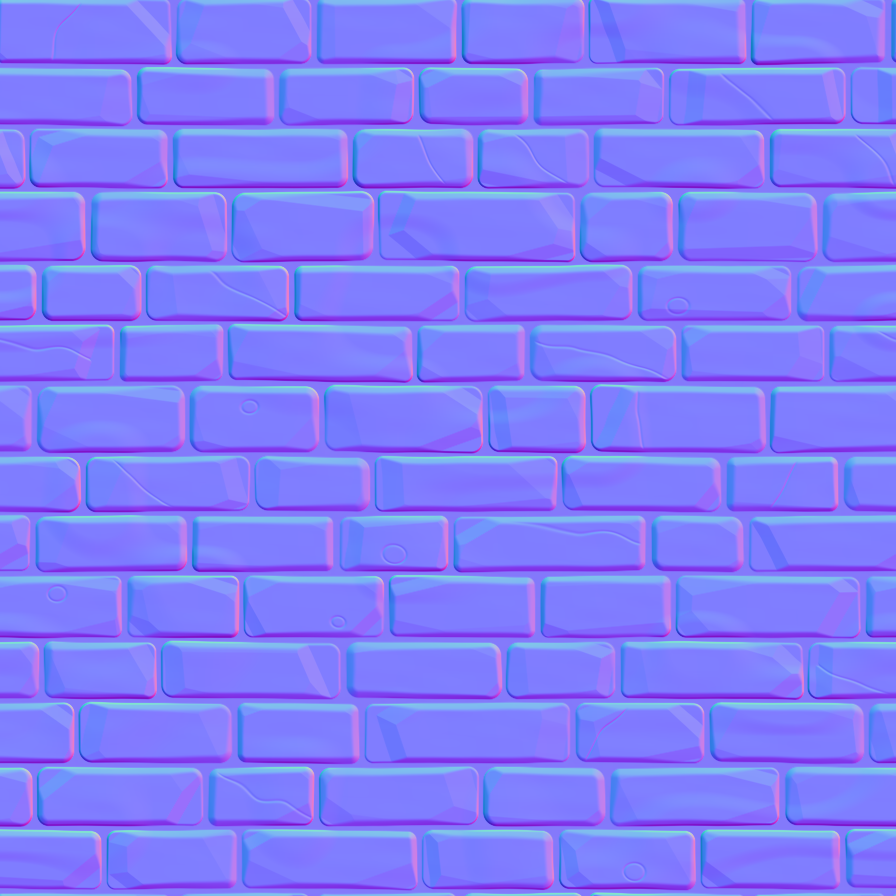
A WebGL 1 fragment shader for this texture map:

```glsl
precision highp float;
uniform vec2 u_resolution;

const float ROWS = 14.0;
const float COLUMNS = 6.0;

float hash(vec2 p) {
  vec3 q = fract(vec3(p.xyx) * vec3(0.1031, 0.1030, 0.0973));
  q += dot(q, q.yzx + 33.33);
  return fract((q.x + q.y) * q.z);
}

// Value noise that wraps after the given number of cells
float noise(vec2 uv, vec2 cells) {
  vec2 p = uv * cells;
  vec2 i = floor(p);
  vec2 f = fract(p);
  f = f * f * (3.0 - 2.0 * f);
  float a = hash(mod(i, cells));
  float b = hash(mod(i + vec2(1.0, 0.0), cells));
  float c = hash(mod(i + vec2(0.0, 1.0), cells));
  float d = hash(mod(i + 1.0, cells));
  return mix(mix(a, b, f.x), mix(c, d, f.x), f.y);
}

// Uneven course lines and vertical joints
float rowEdge(float k) {
  float t = k * 6.28319 / ROWS;
  return k + 0.057 * sin(t + 0.9) + 0.043 * cos(5.0 * t) + 0.035 * sin(4.0 * t - 0.39);
}

float jointEdge(float k, float row) {
  float id = mod(row, ROWS);
  float shift = 0.58 - 0.48 * mod(id, 2.0) + 0.12 * hash(vec2(id, 37.0));
  return k + shift + (hash(vec2(mod(k, COLUMNS) + 5.0, id + 19.0)) - 0.5) * 0.46;
}

float roundedBox(vec2 p, vec2 halfSize, float radius) {
  vec2 q = abs(p) - halfSize + radius;
  return length(max(q, 0.0)) + min(max(q.x, q.y), 0.0) - radius;
}

float smoothMin(float a, float b, float k) {
  float h = max(k - abs(a - b), 0.0) / k;
  return min(a, b) - h * h * k * 0.25;
}

// Shallow planes chipped off the rim
float facetDepth(vec2 p, vec2 halfSize, vec2 id) {
  float depth = 0.0;
  for (int k = 0; k < 7; k++) {
    vec2 seed = id * 3.7 + float(k) * 13.1;
    float angle = float(k) * 0.898 + hash(seed) * 0.8;
    vec2 dir = normalize(vec2(cos(angle) * 0.6, sin(angle)));
    float reach = dot(abs(dir), halfSize) * mix(0.52, 0.95, hash(seed + 4.3));
    float slope = mix(0.06, 0.24, hash(seed + 8.9));
    depth = max(depth, slope * (dot(p, dir) - reach));
  }
  return depth;
}

// Cracks and round dents on a few bricks
float damage(vec2 p, vec2 halfSize, vec2 id, vec2 uv) {
  float wobble = noise(uv, vec2(28.0)) - 0.5;
  vec2 spot = (vec2(hash(id + 51.0), hash(id + 62.0)) - 0.5) * halfSize;
  float angle = hash(id + 73.0) * 3.14;
  float line = dot(p - spot, vec2(sin(angle), cos(angle))) + wobble * 0.25;
  float crack = exp(-line * line / 0.0004) * 0.006 + smoothstep(-0.02, 0.02, line) * 0.005;
  float size = mix(0.1, 0.24, hash(id + 95.0));
  float ring = length((p - spot) * vec2(1.0, 1.25)) - size + wobble * 0.15;
  float dent = exp(-ring * ring / 0.0005) * 0.006;
  float kind = hash(id + 84.0);
  return crack * step(kind, 0.11) + dent * step(0.89, kind);
}

float wallHeight(vec2 p) {
  vec2 uv = p / ROWS;
  float row = floor(p.y);
  if (p.y < rowEdge(row)) row -= 1.0;
  else if (p.y > rowEdge(row + 1.0)) row += 1.0;

  float x = uv.x * COLUMNS;
  float column = floor(x) - 2.0;
  for (int k = 0; k < 4; k++) {
    if (x > jointEdge(column + 1.0, row)) column += 1.0;
  }

  vec2 low = vec2(jointEdge(column, row) * ROWS / COLUMNS, rowEdge(row));
  vec2 high = vec2(jointEdge(column + 1.0, row) * ROWS / COLUMNS, rowEdge(row + 1.0));
  vec2 id = mod(vec2(column, row), vec2(COLUMNS, ROWS)) + 1.0;
  vec2 halfSize = (high - low) * 0.5 - vec2(0.036, 0.03);
  vec2 local = p - (low + high) * 0.5;
  vec2 bent = local + local.yx * (hash(id + 9.0) - 0.5) * 0.03;
  float inside = -roundedBox(bent, halfSize, mix(0.12, 0.22, hash(id + 17.0)));
  inside += (noise(uv, vec2(21.0)) - 0.5) * 0.02;

  // Rounded rim, softer above and uneven from side to side
  vec2 side = local / halfSize;
  float width = 0.135 + 0.02 * side.y + 0.09 * side.x * (hash(id + 29.0) - 0.5);
  float rim = 0.075 * (1.0 - pow(1.0 - clamp(inside / width, 0.0, 1.0), 1.3));
  float lip = 0.02 * smoothstep(0.0, 0.03, inside) * smoothstep(0.5, 0.75, noise(uv, vec2(9.0, 14.0)));

  float wear = facetDepth(local, halfSize, id) + damage(local, halfSize, id, uv);
  wear += 0.005 * noise(uv + local.yx * 0.004, vec2(18.0, 56.0));
  float face = max(0.066 - wear, 0.02);
  float mortar = 0.003 * noise(uv, vec2(70.0, 90.0));
  return max(smoothMin(rim, face, 0.012) + lip, mortar);
}

void main() {
  vec2 p = gl_FragCoord.xy / u_resolution * ROWS;
  vec2 e = vec2(0.012, 0.0);
  float right = wallHeight(p + e.xy);
  float left = wallHeight(p - e.xy);
  float up = wallHeight(p + e.yx);
  float down = wallHeight(p - e.yx);
  vec3 normal = normalize(vec3(left - right, down - up, 2.0 * e.x));
  vec3 color = normal * 0.5 + vec3(0.5, 0.492, 0.5);

  // Violet cast in the joints
  float joint = 1.0 - smoothstep(0.003, 0.012, (right + left + up + down) * 0.25);
  color = mix(color, vec3(0.53, 0.46, 0.97), 0.5 * joint);
  gl_FragColor = vec4(color, 1.0);
}
```
